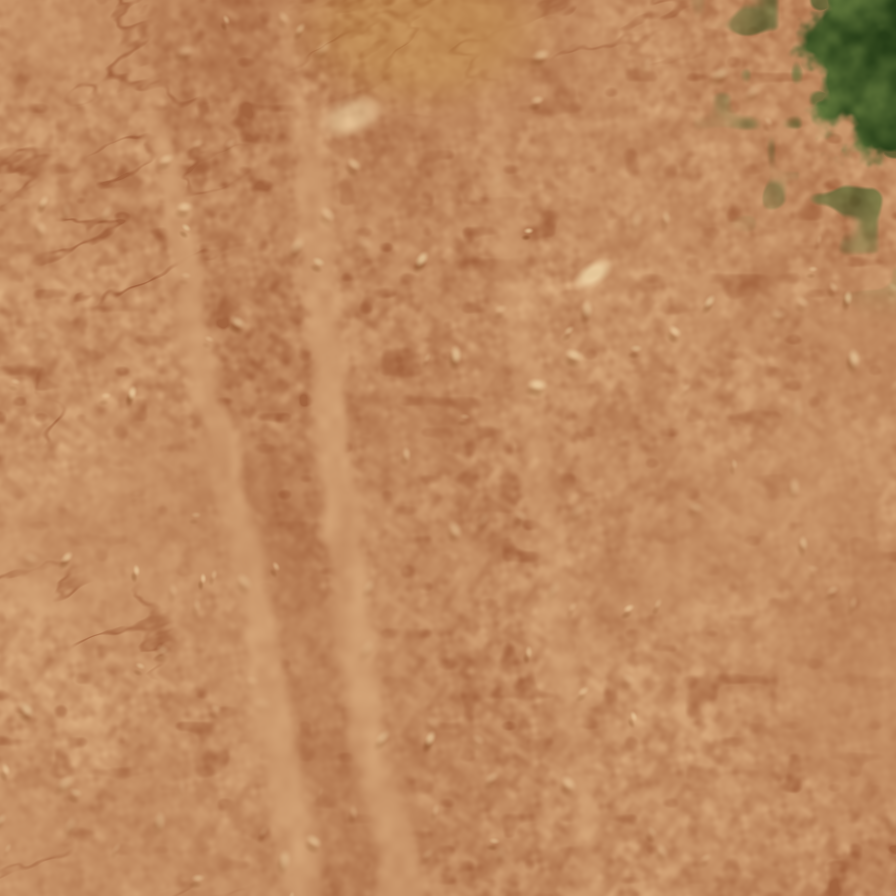
A Shadertoy shader for this texture:

```glsl
// Bare clay ground seen from above: grainy reddish soil crossed by three pale
// wheel ruts, with scattered stones, short cracks and a shrub in one corner.
// Layers of value noise drive one tone value, which is mapped to soil colours.

const vec3 SOIL        = vec3(0.765, 0.555, 0.388);
const vec3 TONE_STEP   = vec3(0.050, 0.066, 0.058);
const vec3 OCHRE       = vec3(0.760, 0.560, 0.330);
const vec3 STONE       = vec3(0.910, 0.790, 0.610);
const vec3 LEAF_DARK   = vec3(0.150, 0.245, 0.090);
const vec3 LEAF_LIGHT  = vec3(0.360, 0.450, 0.220);
const vec2 SHRUB_POS   = vec2(1.02, 0.94);
const vec2 SHRUB_SIZE  = vec2(0.115, 0.125);
const vec2 OCHRE_POS   = vec2(0.47, 0.97);
const vec2 OCHRE_SIZE  = vec2(0.17, 0.11);
const float GRAIN_FREQ = 72.0;
const float STONE_FREQ = 34.0;

float hash(vec2 p) {
    return fract(sin(dot(p, vec2(12.9898, 78.233))) * 43758.5453);
}

float noise(vec2 p) {
    vec2 i = floor(p), f = fract(p);
    f = f * f * (3.0 - 2.0 * f);
    return mix(mix(hash(i), hash(i + vec2(1, 0)), f.x),
               mix(hash(i + vec2(0, 1)), hash(i + vec2(1, 1)), f.x), f.y);
}

float fbm(vec2 p) {
    float sum = 0.0, amp = 0.5;
    for (int i = 0; i < 4; i++) {
        sum += amp * noise(p);
        p = mat2(0.8, 0.6, -0.6, 0.8) * p * 2.03 + 7.1;
        amp *= 0.5;
    }
    return sum / 0.9375;
}

mat2 rotation(float a) {
    return mat2(cos(a), sin(a), -sin(a), cos(a));
}

// Soft ellipse: 1 inside, fading to 0 at its rim
float blob(vec2 p, vec2 size, float inner) {
    return 1.0 - smoothstep(inner, 1.0, length(p / size));
}

// Signed sideways distance to a leaning, slightly wavering rut
float rutOffset(vec2 uv, float foot, float lean, float seed) {
    float waver = 0.018 * (noise(vec2(uv.y * 5.0, seed)) - 0.5)
                + 0.007 * (noise(vec2(uv.y * 27.0, seed + 4.0)) - 0.5);
    return uv.x - (foot - lean * uv.y) - waver;
}

float rutMask(float d, float width, float rough) {
    return 1.0 - smoothstep(0.35, 1.25, abs(d) / width + 0.5 * (rough - 0.5));
}

// Random small pebbles: x is the lit face, y the shadow beside it
vec2 pebbles(vec2 uv) {
    vec2 p = uv * STONE_FREQ, cell = floor(p), result = vec2(0.0);
    for (int y = -1; y <= 1; y++)
    for (int x = -1; x <= 1; x++) {
        vec2 id = cell + vec2(x, y);
        float present = step(hash(id + 3.7), 0.13);
        vec2 q = p - id - vec2(hash(id + 11.3), hash(id + 23.9));
        vec2 size = vec2(0.38, 0.24) * mix(0.5, 1.25, hash(id + 31.1));
        mat2 turn = rotation(6.28 * hash(id + 41.7));
        float glow = present * mix(0.2, 0.85, pow(hash(id + 53.3), 2.0));
        result.x = max(result.x, glow * blob(turn * q, size, 0.1));
        result.y = max(result.y, glow * blob(turn * (q + vec2(0.1, 0.26)), size, 0.1));
    }
    return result;
}

void mainImage(out vec4 fragColor, in vec2 fragCoord) {
    vec2 uv = fragCoord / iResolution.xy;

    // Soil grain and broad patches
    float fine = noise(uv * GRAIN_FREQ) - 0.5;
    float finest = noise(rotation(0.6) * uv * GRAIN_FREQ * 1.9) - 0.5;
    float medium = fbm(uv * 19.0 + 5.0) - 0.5;
    float broad = fbm(uv * 4.0 + 17.0) - 0.5;
    float rough = mix(0.55, 1.35, smoothstep(0.3, 0.7, fbm(uv * 5.0 + 40.0)));
    float tone = rough * (1.35 * fine + 1.1 * finest) + 1.3 * medium + 1.0 * broad;
    tone += 0.4 * (1.0 - smoothstep(0.0, 0.25, uv.x)) * (1.0 - smoothstep(0.5, 0.75, uv.y));
    float clods = noise(uv * vec2(44.0, 58.0) + 9.0);
    tone -= 1.1 * rough * smoothstep(0.68, 0.95, clods);

    // Slanted cracks, mostly at the left and along the top
    vec2 slant = rotation(-0.4) * uv * vec2(1.0, 1.0);
    float ridge = abs(fbm(slant * vec2(9.0, 20.0) + 2.0) - 0.5);
    float crackZone = max(1.0 - smoothstep(0.12, 0.32, uv.x), 0.7 * smoothstep(0.8, 1.0, uv.y));
    crackZone *= smoothstep(0.48, 0.62, fbm(uv * 7.0 + 61.0));
    tone -= 1.8 * crackZone * (1.0 - smoothstep(0.0, 0.05, ridge));

    // Wheel ruts with darker lanes between them
    float left = rutOffset(uv, 0.345, 0.195, 1.0);
    float middle = rutOffset(uv, 0.440, 0.125, 2.0);
    float right = rutOffset(uv, 0.662, 0.135, 3.0);
    float lane = smoothstep(0.0, 0.03, left) * (1.0 - smoothstep(-0.03, 0.0, middle));
    float wideLane = smoothstep(0.0, 0.03, middle) * (1.0 - smoothstep(-0.06, 0.0, right));
    tone -= 0.75 * lane + 0.45 * wideLane;
    float edge = noise(uv * 45.0 + 70.0);
    float ruts = rutMask(left, mix(0.027, 0.013, uv.y), edge);
    ruts = max(ruts, rutMask(middle, mix(0.025, 0.019, uv.y), edge));
    ruts = max(ruts, 0.6 * rutMask(right, 0.018, edge));
    ruts *= 1.0 - smoothstep(0.78, 0.97, uv.y);
    float dust = 0.85 + 0.7 * fine + 0.8 * (noise(uv * vec2(60.0, 12.0)) - 0.5);
    tone = mix(tone, dust, 0.88 * ruts);

    // Tone to colour, with an ochre bank at the top
    vec3 color = SOIL + TONE_STEP * clamp(tone - 0.02, -2.4, 2.2);
    float bank = blob(uv - OCHRE_POS, OCHRE_SIZE, 0.4);
    color = mix(color, OCHRE + 0.5 * TONE_STEP * tone, 0.75 * bank);

    // Pebbles in clusters, and two larger stones
    vec2 stones = pebbles(uv) * smoothstep(0.35, 0.6, fbm(uv * 6.0 + 90.0));
    vec2 toSlab = rotation(-0.35) * (uv - vec2(0.392, 0.87));
    vec2 toChip = rotation(-0.6) * (uv - vec2(0.662, 0.694));
    float large = max(0.7 * blob(toSlab, vec2(0.045, 0.026), 0.3),
                      blob(toChip, vec2(0.029, 0.015), 0.3));
    color -= 0.13 * stones.y;
    color = mix(color, STONE + 0.08 * fine, max(stones.x, large));

    // Ragged shrub and its loose sprigs
    float reach = length((uv - SHRUB_POS) / SHRUB_SIZE);
    float ragged = reach + 0.7 * (fbm(uv * 22.0 + 33.0) - 0.5);
    float shrub = 1.0 - smoothstep(0.9, 1.08, ragged);
    float sprigs = smoothstep(0.68, 0.82, noise(uv * 36.0 + 12.0));
    sprigs *= 0.65 * (1.0 - smoothstep(1.3, 2.5, reach));
    float leaf = clamp(0.5 + 1.5 * medium + 0.6 * fine + 0.35 * (reach - 0.6), 0.0, 1.0);
    color = mix(color, mix(LEAF_DARK, LEAF_LIGHT, leaf), max(shrub, sprigs));

    fragColor = vec4(clamp(color, 0.0, 1.0), 1.0);
}
```
